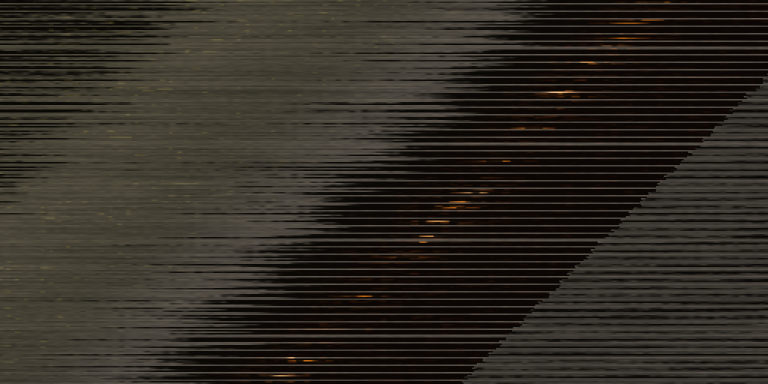
This texture is drawn by a Shadertoy shader. Its source:

```glsl
// Hair-thin horizontal threads of brushed grey, crossed by slanted zones of shade.
// Every thread has a rank; it shows where a coverage curve along the diagonal
// exceeds that rank. Stretched noise frays the ends, embers glow on one seam.

#define THREADS 256.0      // threads per canvas height
#define STRANDS 52.0       // lasting bright threads per canvas height
#define LEFT_EDGE -0.43    // where the left shade ends
#define EMBER_SEAM 0.716   // diagonal of the glowing streaks
#define DARK_END 1.195     // hard edge of the dark band
#define THIN 0.18          // coverage in the dark band
#define RIGHT_COVER 0.80   // coverage right of the dark band
#define FRAY 0.18          // roughness of the thread ends
#define SOFTNESS 0.13      // how gradually a thread dims

float hash(vec2 p) {
    vec3 q = fract(vec3(p.xyx) * vec3(0.1031, 0.1030, 0.0973));
    q += dot(q, q.yzx + 33.33);
    return fract((q.x + q.y) * q.z);
}

// Noise along x only, independent for each thread
float grain(float x, float row) {
    float i = floor(x), f = fract(x);
    f = f * f * (3.0 - 2.0 * f);
    return mix(hash(vec2(i, row)), hash(vec2(i + 1.0, row)), f);
}

// Share of threads that are lit, along the diagonal
float coverage(float s, float soft) {
    float c = mix(0.66, 1.03, smoothstep(LEFT_EDGE - 0.18, LEFT_EDGE + 0.14, s));
    c -= 0.08 * (1.0 - smoothstep(-1.0, -0.5, s));
    c -= 0.17 * smoothstep(-0.15, 0.25, s);
    c = mix(c, THIN, smoothstep(0.20, 0.70, s));
    return mix(c, RIGHT_COVER, smoothstep(-soft, soft, s - DARK_END));
}

vec3 threadColor(float x, float row, float pixel) {
    float s = x - (row + 0.5) / THREADS;
    float rowRand = hash(vec2(row, 5.0));
    float longGrain = grain(x * 6.0, row + 11.0);
    float fineGrain = grain(x * 60.0, row + 371.0);

    // Zones
    float rightSide = smoothstep(-0.01, 0.01, s - DARK_END);
    float inDark = smoothstep(0.35, EMBER_SEAM, s) * (1.0 - rightSide);
    float leftSide = 1.0 - smoothstep(-0.15, 0.4, s);

    // Rank: one lasting thread per strand, the others scattered evenly between
    float center = abs(fract((row + 0.5) * STRANDS / THREADS) - 0.5) * 2.0;
    float lasting = step(center, STRANDS / THREADS);
    float order = mix(fract(row * 0.618), rowRand, 0.3);
    order = mix(order, mix(center, rowRand, 0.2), 0.25 + 0.65 * rightSide);
    float rank = mix(0.28 + 0.72 * order, 0.02, lasting);
    float fray = (longGrain - 0.5) * FRAY + (fineGrain - 0.5) * FRAY * 0.6;
    float cover = coverage(s + (rowRand - 0.5) * 0.02, 2.0 * pixel)
                + fray * (1.0 - 0.75 * inDark);
    float lit = smoothstep(-SOFTNESS, SOFTNESS, cover - rank);

    // Brushed grey, olive on the left and neutral on the right
    vec3 grey = mix(vec3(0.280, 0.260, 0.234), vec3(0.274, 0.258, 0.208), leftSide);
    float tone = 0.72 + 0.22 * hash(vec2(row, 83.0)) + 0.18 * longGrain + 0.14 * fineGrain;
    tone *= 1.0 + 0.05 * cos((s + 0.35) * 8.0) * leftSide;
    tone *= 1.0 + 0.10 * smoothstep(0.0, 0.3, s) * (1.0 - rightSide);
    tone *= 1.0 - 0.18 * rightSide * (1.0 - lasting);
    vec3 ground = vec3(0.040, 0.032, 0.021) + vec3(0.002, -0.009, -0.008) * inDark;
    vec3 col = mix(ground, grey * tone, lit);

    // Sparse olive flecks
    float fleck = smoothstep(0.80, 0.95, grain(x * 45.0, row + 610.0))
                * smoothstep(0.5, 0.85, grain(x * 6.0, row + 940.0));
    col += vec3(0.09, 0.078, 0.015) * fleck * (0.2 + 0.8 * leftSide);

    // Embers: a faint rusty halo and a few hot cores near the seam
    float offset = s - EMBER_SEAM + (hash(vec2(row, 19.0)) - 0.5) * 0.05;
    float spark = hash(vec2(row, 31.0));
    float broken = smoothstep(0.35, 0.75, grain(x * 50.0, row + 1130.0));
    float halo = exp(-pow(offset / 0.10, 2.0)) * smoothstep(0.6, 0.95, spark);
    float core = exp(-pow(offset / 0.036, 2.0)) * smoothstep(0.86, 0.97, spark);
    vec3 hot = mix(vec3(0.56, 0.33, 0.06), vec3(0.56, 0.48, 0.33),
                   smoothstep(0.5, 1.0, hash(vec2(row, 47.0))));
    col += vec3(0.16, 0.068, 0.014) * halo * broken;
    col += hot * core * (0.2 + 0.8 * broken);

    // Dim red specks inside the dark band
    float speck = smoothstep(0.82, 0.97, grain(x * 25.0, row + 1500.0));
    return col + vec3(0.05, 0.014, 0.006) * speck * inDark;
}

void mainImage(out vec4 fragColor, in vec2 fragCoord) {
    vec2 p = fragCoord / iResolution.y;
    float pixel = 1.0 / iResolution.y;

    // Blend the threads that this pixel covers
    vec3 col = vec3(0.0);
    for (int i = 0; i < 4; i++) {
        float y = p.y + pixel * ((float(i) + 0.5) / 4.0 - 0.5);
        col += threadColor(p.x, floor(y * THREADS), pixel);
    }
    fragColor = vec4(clamp(col / 4.0, 0.0, 1.0), 1.0);
}
```
